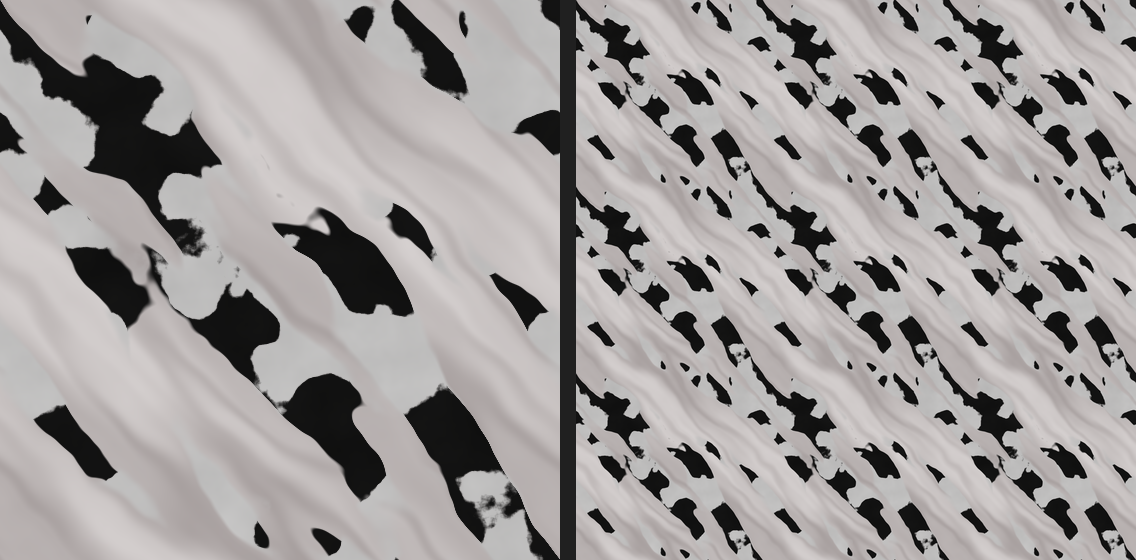
Left: one tile. Right: repeated 3 by 3.
Give the GLSL for this texture, as a WebGL 2 fragment shader.

```glsl
#version 300 es
precision highp float;
precision highp int;
// Weathered diagonal strands of pale, pinkish paint with ragged grey patches
// over black gaps. Sheared gradient noise makes the strands, square noise the
// patches; every lattice wraps on whole cells, so the canvas tiles.

uniform vec2 u_resolution;
out vec4 fragColor;

const float TAU = 6.2831853;
const vec3 BLACK = vec3(0.068, 0.068, 0.067);
const vec3 GREY = vec3(0.745, 0.742, 0.740);
const vec3 PINK_SHADE = vec3(0.660, 0.630, 0.627);
const vec3 PINK_LIGHT = vec3(0.830, 0.810, 0.807);

const vec2 ORIGIN = vec2(0.18, 0.88);       // keeps the borders in calm areas
const vec2 STRAND_CELLS = vec2(6.0, 3.0);   // across, along
const vec2 FOLD_CELLS = vec2(5.0, 2.0);
const vec2 PATCH_CELLS = vec2(6.0);
const float DOT_CELLS = 9.0;
const float DOT_CHANCE = 0.3;
const float GAP_LEVEL = 0.165;              // higher: fewer gaps between strands
const float PATCH_LEVEL = 0.03;             // higher: fewer grey patches
const float GAP_CLUSTER = 0.30;             // gathers gaps along one diagonal
const float STRAND_EDGE = 0.014;

// Integer hash: three random values per wrapped cell and seed.
vec3 hash(vec2 cell, vec2 wrap, float seed) {
  ivec2 n = ivec2(round(wrap));
  ivec2 c = (ivec2(round(cell)) + 4 * n) % n;
  uvec3 q = uvec3(uvec2(c), uint(seed));
  q = q * 1664525u + 1013904223u;
  q.x += q.y * q.z; q.y += q.z * q.x; q.z += q.x * q.y;
  q ^= q >> 16u;
  q.x += q.y * q.z; q.y += q.z * q.x; q.z += q.x * q.y;
  return vec3(q >> 8u) / 16777216.0;
}

float corner(vec2 cell, vec2 offset, vec2 wrap, float seed) {
  return dot(hash(cell, wrap, seed).xy * 2.0 - 1.0, offset);
}

// Gradient noise, about -0.8 to 0.8, repeating once per unit of p.
float noise(vec2 p, vec2 cells, float seed) {
  p *= cells;
  vec2 i = floor(p), f = p - i;
  vec2 w = f * f * f * (f * (f * 6.0 - 15.0) + 10.0);
  vec2 e = vec2(1.0, 0.0);
  float low = mix(corner(i, f, cells, seed),
                  corner(i + e, f - e, cells, seed), w.x);
  float high = mix(corner(i + e.yx, f - e.yx, cells, seed),
                   corner(i + 1.0, f - 1.0, cells, seed), w.x);
  return 1.5 * mix(low, high, w.y);
}

float fbm(vec2 p, vec2 cells, float seed) {
  float sum = 0.0, gain = 0.6;
  for (int k = 0; k < 4; k++) {
    sum += gain * noise(p, cells, seed + float(k));
    cells *= 2.0;
    gain *= 0.5;
  }
  return sum;
}

vec2 warp(vec2 p, float cells, float seed) {
  return vec2(noise(p, vec2(cells), seed), noise(p, vec2(cells), seed + 1.0));
}

// Signed depth inside small scattered discs, in canvas units.
float dots(vec2 p) {
  vec2 home = floor(p * DOT_CELLS);
  float depth = -1.0;
  for (int y = -1; y <= 1; y++)
    for (int x = -1; x <= 1; x++) {
      vec2 cell = home + vec2(x, y);
      vec3 h = hash(cell, vec2(DOT_CELLS), 70.0);
      float radius = mix(0.006, 0.018, fract(h.z / DOT_CHANCE));
      float d = radius - distance(p, (cell + h.xy) / DOT_CELLS);
      if (h.z < DOT_CHANCE) depth = max(depth, d);
    }
  return depth;
}

void main() {
  vec2 p = gl_FragCoord.xy / u_resolution + ORIGIN;

  // Unit shear: x crosses the falling diagonal, y runs along it.
  vec2 bent = p + 0.032 * warp(p, 3.0, 1.0) + 0.012 * warp(p, 11.0, 3.0);
  vec2 s = vec2(bent.x + bent.y, bent.x);
  float cluster = cos(TAU * s.x);

  // Gaps between the strands.
  float gap = GAP_CLUSTER * cluster + noise(s, STRAND_CELLS, 10.0)
            + 0.4 * noise(s, vec2(14.0, 5.0), 11.0)
            + 0.04 * noise(p, vec2(31.0), 12.0) - GAP_LEVEL;
  float strand = 1.0 - smoothstep(-STRAND_EDGE, STRAND_EDGE, gap);

  // Grey patches with fringes that are crisp in places and dusty in others.
  vec2 q = p + 0.025 * warp(p, 7.0, 20.0);
  float fray = fbm(p, vec2(36.0), 30.0);
  float dusty = smoothstep(0.05, 0.45, noise(p, vec2(8.0), 24.0));
  float patchField = noise(q, PATCH_CELLS, 22.0)
                   + 0.25 * noise(q, vec2(13.0), 23.0) - PATCH_LEVEL;
  patchField = max(patchField, 6.0 * dots(p + 0.006 * warp(p, 24.0, 26.0)));
  patchField += mix(0.06, 0.23, dusty) * fray;
  float blur = mix(0.016, 0.07, dusty);
  float greyCover = smoothstep(-blur, blur, patchField);

  // Soft rounded folds, dark creases and faint brush streaks on the strands.
  float body = smoothstep(-0.26, 0.36, noise(s, FOLD_CELLS, 40.0) - 0.18 * cluster);
  float crease = smoothstep(0.0, 0.23, abs(noise(s, vec2(7.0, 2.0), 41.0)));
  float streak = noise(s, vec2(22.0, 6.0), 42.0);
  float light = 0.01 + 0.57 * body + 0.34 * crease + 0.14 * streak;
  vec3 pink = mix(PINK_SHADE, PINK_LIGHT, clamp(light, 0.0, 1.0));

  // Grey melts into pink; both stay sharp against the black.
  float mottle = fbm(p, vec2(9.0), 50.0);
  vec3 grey = GREY + 0.05 * mottle;
  float greyAmount = smoothstep(-0.12, 0.06, patchField) * smoothstep(-0.16, 0.02, gap);
  vec3 paint = mix(pink + 0.015 * mottle, grey, greyAmount);
  vec3 base = BLACK + 0.02 * mottle;
  fragColor = vec4(mix(base, paint, max(strand, greyCover)), 1.0);
}
```
